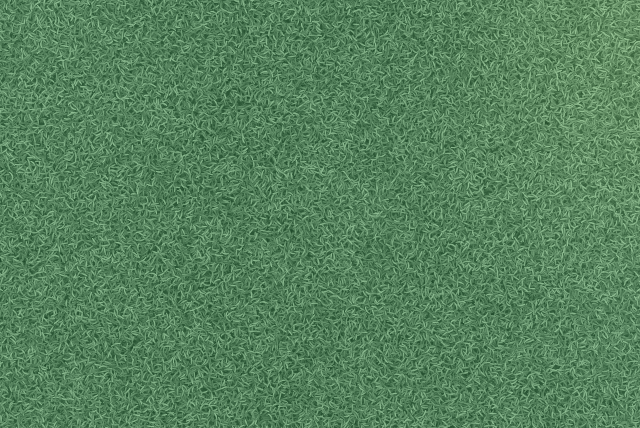
Write a Shadertoy shader that draws this texture.

```glsl
// Short, curly artificial turf seen from above under soft, uneven light.
#define CELL 0.0112         // spacing of blades, in canvas heights
#define BLADE_LENGTH 0.0088 // half length of a blade
#define BLADE_WIDTH 0.0018  // half width of a blade
#define BEND 38.0           // strongest curl of a blade
#define LAYERS 5
#define SHADOW 0.42
#define TONE_LOW 0.12
#define TONE_HIGH 0.79
#define TONE_SPREAD 0.62
#define SHADE_GREEN vec3(0.18, 0.35, 0.22)
#define LIGHT_GREEN vec3(0.51, 0.69, 0.53)

vec4 hash4(vec3 p) {
    vec4 q = fract(p.xyzx * vec4(0.1031, 0.1030, 0.0973, 0.1099));
    q += dot(q, q.wzxy + 33.33);
    return fract((q.xxyz + q.yzzw) * q.zywx);
}

mat2 rotation(float angle) {
    float c = cos(angle), s = sin(angle);
    return mat2(c, s, -s, c);
}

// Layered, turned sines for clumps and worn patches, about -1 to 1.
float patches(vec2 p) {
    float sum = 0.0, weight = 0.5;
    for (int i = 0; i < 4; i++) {
        p = rotation(1.1) * p * 1.7 + 2.3;
        p += 0.6 * sin(p.yx * 0.8);
        sum += weight * sin(p.x) * sin(p.y);
        weight *= 0.75;
    }
    return sum;
}

// Distance to a tapered, bent blade; x runs along its length.
float bladeDistance(vec2 p, float halfLength, float bend) {
    p.y -= bend * (p.x * p.x - 0.3 * halfLength * halfLength);
    float along = clamp(p.x, -halfLength, halfLength);
    float taper = 1.0 - 0.35 * abs(along) / halfLength;
    float slope = 2.0 * bend * along;
    vec2 offset = vec2(p.x - along, p.y / sqrt(1.0 + slope * slope));
    return length(offset) - BLADE_WIDTH * taper;
}

// Paints one layer of scattered blades over the tone below it.
float paintLayer(float tone, vec2 uv, float layer, float pixel) {
    float height = layer / float(LAYERS - 1);
    vec2 p = rotation(layer * 1.3 + 0.4) * uv + layer * 0.37 + 3.0;
    vec2 cell = floor(p / CELL);
    for (int y = -1; y <= 1; y++)
    for (int x = -1; x <= 1; x++) {
        vec2 id = cell + vec2(x, y);
        vec4 place = hash4(vec3(id, layer * 7.0 + 1.0));
        vec4 look = hash4(vec3(id, layer * 7.0 + 4.0));
        vec2 centre = (id + 0.1 + 0.8 * place.xy) * CELL;
        vec2 q = rotation(place.z * 6.2832) * (p - centre);
        float halfLength = BLADE_LENGTH * mix(0.6, 1.0, place.w);
        float d = bladeDistance(q, halfLength, BEND * (look.x * 2.0 - 1.0));

        // A soft shadow falls first, then the blade covers it.
        float shadow = 1.0 - smoothstep(-BLADE_WIDTH, BLADE_WIDTH * 1.5, d);
        float cover = 1.0 - smoothstep(-0.6 * pixel, 0.6 * pixel, d);
        float bladeTone = mix(TONE_LOW, TONE_HIGH, height)
            + TONE_SPREAD * (look.y - 0.5)
            + 0.14 * q.x / halfLength;
        tone *= 1.0 - SHADOW * shadow;
        tone = mix(tone, bladeTone, cover);
    }
    return tone;
}

void mainImage(out vec4 fragColor, in vec2 fragCoord) {
    float pixel = 1.0 / iResolution.y;
    vec2 uv = fragCoord * pixel;
    vec2 canvas = fragCoord / iResolution.xy;

    // Blades from the dark base up to the lit tips
    float tone = 0.0;
    for (int i = 0; i < LAYERS; i++)
        tone = paintLayer(tone, uv, float(i), pixel);

    // Uneven wear and light: brightest at the upper right
    float clumps = 0.04 * patches(uv * 14.0) + 0.035 * patches(uv * 3.0);
    float rightGlow = smoothstep(0.55, 1.05, canvas.x);
    float cornerGlow = rightGlow * smoothstep(0.2, 0.9, canvas.y);
    float leftGlow = 1.0 - smoothstep(0.0, 0.35, canvas.x);
    tone += clumps - 0.03 + 0.08 * rightGlow + 0.1 * cornerGlow + 0.04 * leftGlow;
    tone = clamp(tone, -0.15, 1.15);

    vec3 color = mix(SHADE_GREEN, LIGHT_GREEN, tone);
    color += cornerGlow * vec3(0.025, 0.015, -0.005);
    fragColor = vec4(color, 1.0);
}
```
